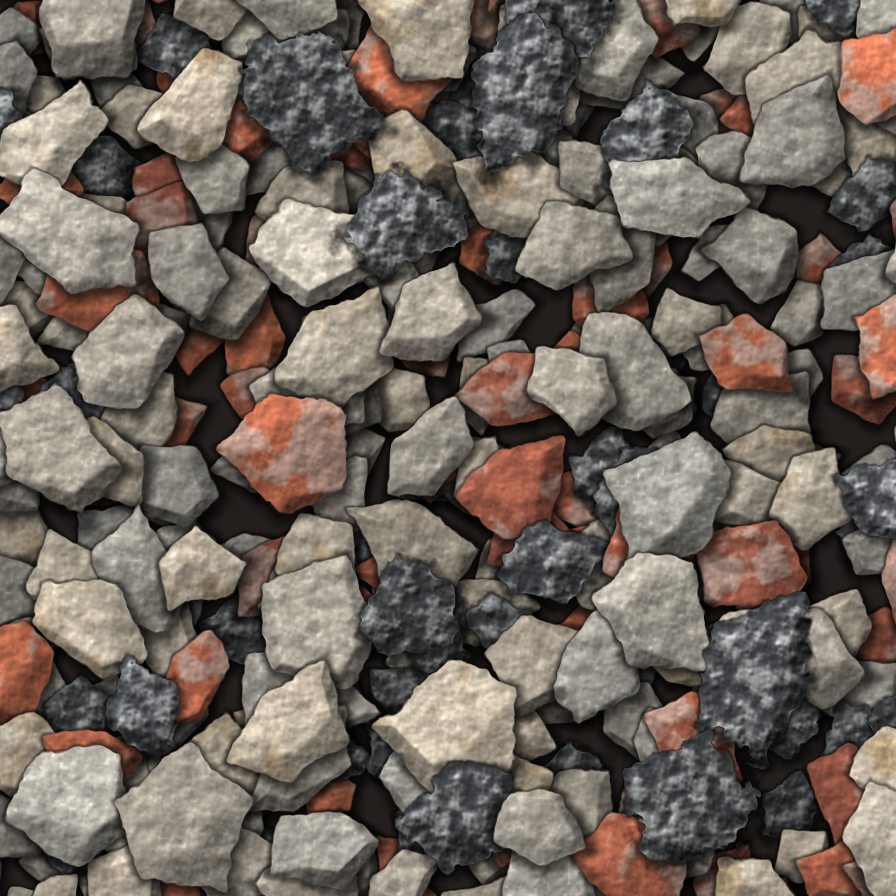
A three.js fragment shader for this texture:

```glsl
varying vec2 vUv;

#define LAYERS 4
#define SIDES 5
#define EDGE 0.0013
#define SHADOW_WIDTH 0.013
#define SHADOW_DEPTH 0.32
#define GRAIN_SCALE 70.0
#define FACET_SHARPNESS 26.0
#define BRICK_SHARE 0.25
#define CLINKER_SHARE 0.13
#define LIGHT vec3(-0.34, 0.52, 0.78)

const float TAU = 6.2831853;

float hash(vec2 p) {
  vec3 q = fract(p.xyx * 0.1031);
  q += dot(q, q.yzx + 33.33);
  return fract((q.x + q.y) * q.z);
}

float noise(vec2 p) {
  vec2 i = floor(p), f = fract(p);
  f = f * f * (3.0 - 2.0 * f);
  return mix(mix(hash(i), hash(i + vec2(1.0, 0.0)), f.x),
             mix(hash(i + vec2(0.0, 1.0)), hash(i + 1.0), f.x), f.y);
}

float fbm(vec2 p) {
  float sum = 0.0, amp = 0.571;
  for (int i = 0; i < 3; i++) {
    sum += amp * noise(p);
    p = mat2(1.6, 1.2, -1.2, 1.6) * p + 7.3;
    amp *= 0.5;
  }
  return sum;
}

// Surface colour of brick, clinker or natural stone
vec3 albedo(float kind, float tint, vec2 q, float grain) {
  float patches = 0.6 * noise(q * 0.26 + 51.0) + 0.4 * noise(q * 0.7 + 13.0);
  float speck = noise(q * 3.1);
  vec3 c;
  if (kind < BRICK_SHARE) {
    c = mix(vec3(0.62, 0.36, 0.29), vec3(0.82, 0.47, 0.34), tint);
    float mortar = smoothstep(0.48, 0.64, patches + 0.4 * (grain - 0.5));
    c = mix(c, vec3(0.67, 0.60, 0.56), mortar * 0.75);
  } else if (kind < BRICK_SHARE + CLINKER_SHARE) {
    c = mix(vec3(0.28, 0.29, 0.30), vec3(0.52, 0.53, 0.53), smoothstep(0.35, 0.75, grain));
  } else {
    c = mix(vec3(0.63, 0.62, 0.59), vec3(0.78, 0.73, 0.65), tint);
    float stain = smoothstep(0.52, 0.8, patches) * smoothstep(0.55, 1.0, tint);
    c = mix(c, vec3(0.64, 0.52, 0.36), stain * 0.6);
    c = mix(c, vec3(0.82, 0.80, 0.77), smoothstep(0.78, 0.95, speck) * 0.4);
  }
  return c * (0.78 + 0.36 * grain + 0.1 * speck);
}

// Adds one faceted stone; light is the share still reaching below it
void addStone(inout vec3 col, inout float light, vec2 v, vec2 id, float cells, float dim) {
  float radius = mix(0.38, 0.57, hash(id + 3.1));
  float stretch = mix(1.0, 1.28, hash(id + 8.3));
  float bound = radius * stretch * 1.55 + 0.12;
  if (dot(v, v) > bound * bound) return;
  float turn = hash(id + 5.7) * TAU;
  mat2 rot = mat2(cos(turn), sin(turn), -sin(turn), cos(turn));
  vec2 p = rot * v / (radius * vec2(stretch, 1.0 / stretch));

  // Top face, then a ring of sloping side faces blended at the ridges
  vec2 tilt = (vec2(hash(id + 11.9), hash(id + 14.2)) - 0.5) * 0.8;
  float w = exp(-FACET_SHARPNESS * (0.36 + dot(p, tilt)));
  float weights = w, outside = 0.0;
  vec3 normal = w * normalize(vec3(-tilt, 1.0));
  for (int i = 0; i < SIDES; i++) {
    vec2 key = id + 17.0 + 2.3 * float(i);
    float a = (float(i) + 0.45 * hash(key)) * TAU / float(SIDES);
    vec2 n = vec2(cos(a), sin(a));
    float d = dot(p, n) - mix(0.68, 1.0, hash(key + 0.71));
    float slope = mix(0.5, 2.3, hash(key + 1.37));
    w = exp(min(FACET_SHARPNESS * d * slope, 60.0));
    weights += w;
    normal += w * normalize(vec3(n * slope, 1.0));
    outside += exp(min(FACET_SHARPNESS * d, 60.0));
  }
  float dist = log(outside) / FACET_SHARPNESS;
  float unit = cells / radius;
  if (dist > 0.15 + 1.65 * SHADOW_WIDTH * unit) return;

  // Chipped outline
  float kind = hash(id + 41.3);
  bool clinker = kind >= BRICK_SHARE && kind < BRICK_SHARE + CLINKER_SHARE;
  vec2 q = v / cells * GRAIN_SCALE + 60.0 * hash(id + 23.5);
  float grain = fbm(q);
  float lumps = noise(q * 0.4 + 9.0);
  dist += (grain - 0.5) * (clinker ? 0.36 : 0.13) + (lumps - 0.5) * 0.16;

  // Lit surface
  float cover = 1.0 - smoothstep(-EDGE * unit, EDGE * unit, dist);
  if (cover > 0.0) {
    normal = normalize(normal / weights);
    normal.xy = normal.xy * rot;
    float relief = grain - fbm(q + LIGHT.xy * 0.45);
    float shade = 0.46 + 0.62 * max(dot(normal, normalize(LIGHT)), 0.0);
    shade += relief * (clinker ? 1.6 : 0.62);
    vec3 surface = albedo(kind, hash(id + 29.8), q, grain);
    surface *= mix(0.88, 1.06, hash(id + 37.6)) * max(shade, 0.15) * dim;
    col += light * cover * surface;
  }

  // Contact shadow, wider on the side away from the light
  float away = dot(normalize(v + 0.0001), -normalize(LIGHT.xy));
  float reach = SHADOW_WIDTH * unit * (1.0 + 0.65 * away);
  light *= (1.0 - cover) * mix(SHADOW_DEPTH, 1.0, smoothstep(-0.02, reach, dist));
}

// Layers run from the top of the heap down, and stop once hidden
void main() {
  vec3 col = vec3(0.0);
  float light = 1.0;
  for (int k = 0; k < LAYERS; k++) {
    float depth = float(k);
    float cells = 7.4 + 1.4 * depth;
    vec2 g = vUv * cells + 0.37 * depth;
    vec2 cell = floor(g);
    for (int n = 0; n < 9; n++) {
      if (light < 0.02) break;
      float row = floor(float(n) / 3.0 + 0.01);
      vec2 c = cell + vec2(1.0 - float(n) + 3.0 * row, row - 1.0);
      vec2 id = c + depth * 31.7 + 120.0;
      if (hash(id + 1.9) > 0.62 + 0.13 * depth) continue;
      vec2 jitter = (vec2(hash(id + 43.1), hash(id + 47.9)) - 0.5) * 0.6;
      addStone(col, light, g - c - 0.5 - jitter, id, cells, 1.04 - 0.09 * depth);
    }
  }
  col += light * vec3(0.14, 0.12, 0.11);
  gl_FragColor = vec4(col, 1.0);
}
```
